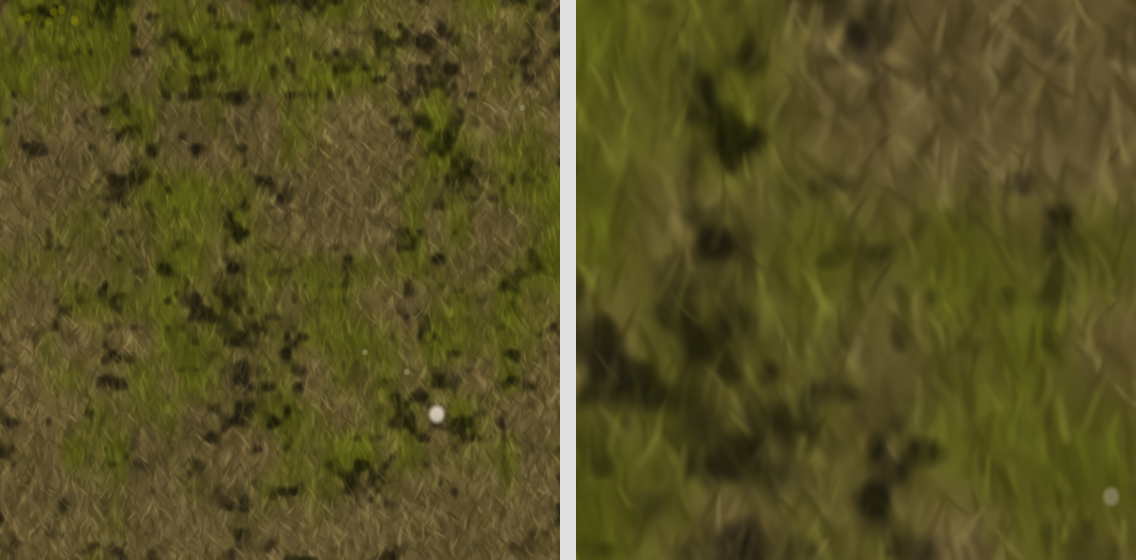
Left: the whole. Right: its middle third, enlarged.
Reproduce this texture procedurally as a three.js fragment shader.

```glsl
varying vec2 vUv;

float hash(vec2 p) {
  return fract(sin(dot(p, vec2(127.1, 311.7))) * 43758.5453);
}

float noise(vec2 p) {
  vec2 i = floor(p);
  vec2 f = fract(p);
  f = f * f * (3.0 - 2.0 * f);
  return mix(mix(hash(i), hash(i + vec2(1.0, 0.0)), f.x),
             mix(hash(i + vec2(0.0, 1.0)), hash(i + 1.0), f.x), f.y);
}

// 0 on dry thatch, 1 in fresh tufts; greener uphill
float lushness(vec2 p) {
  float n = 0.5 * noise(p * vec2(8.0, 7.0) + 3.7) + 0.5 * noise(p * vec2(23.0, 15.0) + 8.1);
  return smoothstep(0.32, 0.92, n + 0.22 * (p.y - 0.5) - 0.1 * (p.x - 0.5));
}

vec3 grassColor(float lush, float tone) {
  vec3 straw = mix(vec3(0.27, 0.225, 0.11), vec3(0.55, 0.48, 0.31), tone);
  vec3 green = mix(vec3(0.25, 0.25, 0.05), vec3(0.42, 0.45, 0.11), tone);
  return mix(straw, green, lush);
}

// One layer of soft curved blades, one per grid cell
vec3 drawBlades(vec3 color, vec2 p, float cells, float seed) {
  vec2 shift = vec2(0.37, 0.71) * seed;
  vec2 g = p * cells + shift;
  for (int y = -1; y <= 1; y++) {
    for (int x = -1; x <= 1; x++) {
      vec2 id = floor(g) + vec2(float(x), float(y));
      vec2 key = id + seed * 17.3;
      vec2 center = id + vec2(hash(key), hash(key + 5.2));
      float lush = lushness((center - shift) / cells);
      lush = clamp(lush + 0.35 * (hash(key + 3.1) - 0.5), 0.0, 1.0);
      float tone = hash(key + 9.4);

      // Tufts stand upright, dry stalks fall more freely
      float lean = (hash(key + 13.8) - 0.5) * mix(1.9, 0.7, lush) - 0.12;
      float c = cos(lean);
      float s = sin(lean);
      vec2 q = mat2(c, s, -s, c) * (g - center);
      q.x += (hash(key + 21.6) - 0.5) * 0.6 * q.y * q.y;

      float halfLength = mix(0.4, 0.9, hash(key + 27.1));
      float width = mix(0.11, 0.21, hash(key + 31.9)) * (1.0 - 0.4 * q.y / halfLength);
      float mask = (1.0 - smoothstep(0.0, max(width, 0.02), abs(q.x)))
                 * (1.0 - smoothstep(0.3 * halfLength, halfLength, abs(q.y)));
      color = mix(color, grassColor(lush, tone * tone), 0.56 * mask);
    }
  }
  return color;
}

float spot(vec2 p, vec2 center, float radius) {
  return 1.0 - smoothstep(0.55 * radius, 1.3 * radius, length((p - center) * vec2(1.0, 0.85)));
}

void main() {
  vec2 p = vUv;

  // Matted ground
  float mottle = 0.6 * noise(p * vec2(52.0, 38.0)) + 0.4 * noise(p * vec2(110.0, 70.0));
  vec3 color = grassColor(lushness(p), 0.1 + 0.5 * mottle);

  // Small shaded hollows between tufts
  float hollow = 0.35 * noise(p * vec2(14.0, 15.0) + 41.0)
               + 0.4 * noise(p * vec2(37.0, 41.0) + 17.0)
               + 0.25 * noise(p * vec2(80.0, 65.0) + 53.0);
  hollow = smoothstep(0.52, 0.82, hollow);
  color *= 1.0 - 0.4 * hollow;

  // Overlapping blades, finer toward the front layer
  for (int i = 0; i < 8; i++) {
    float layer = float(i);
    color = drawBlades(color, p, 24.0 + 2.3 * layer, layer + 1.0);
  }

  // Remaining shade and uneven light
  color *= 1.03 - 0.42 * hollow;
  color *= 0.95 + 0.12 * noise(p * 5.0 + 29.0);
  color *= 0.9 + 0.2 * noise(p * vec2(70.0, 45.0) + 61.0);

  // Yellow blossoms in the upper corner
  for (int i = 0; i < 7; i++) {
    float k = float(i);
    vec2 center = vec2(0.02 + 0.12 * hash(vec2(k, 2.0)), 0.95 + 0.05 * hash(vec2(k, 7.0)));
    color = mix(color, vec3(0.50, 0.49, 0.06), 0.5 * spot(p, center, 0.007));
  }

  // Pale flecks and one larger pebble
  for (int i = 0; i < 3; i++) {
    float k = float(i);
    vec2 center = vec2(0.6 + 0.38 * hash(vec2(k, 11.0)), hash(vec2(k, 19.0)));
    color = mix(color, vec3(0.62, 0.58, 0.48), 0.6 * spot(p, center, 0.005));
  }
  float pebble = spot(p, vec2(0.78, 0.26), 0.014);
  color = mix(color, vec3(0.80, 0.76, 0.68) - 6.0 * max(0.0, 0.26 - p.y), pebble);

  gl_FragColor = vec4(color, 1.0);
}
```
